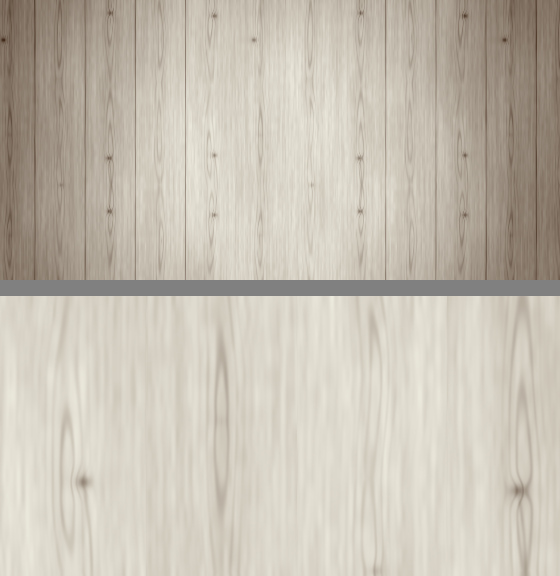
Top: the whole. Bottom: its middle third, enlarged.
This texture is drawn by a WebGL 1 fragment shader. Its source:

```glsl
precision highp float;
// Weathered pale wood planks with knots, repeating every five boards, under a brown vignette.

uniform vec2 u_resolution;

const vec3 LIGHT = vec3(0.845, 0.825, 0.775);
const vec3 DARK = vec3(0.44, 0.37, 0.31);
const float ASPECT = 2.0;          // canvas is 2 wide, 1 high
const float PLANK_WIDTH = 0.179;
const float FIRST_SEAM = 0.125;
const float PLANK_KINDS = 5.0;
const float SEAM_WIDTH = 0.0014;   // half width
const float SEAM_DEPTH = 0.62;
const float RING_SPACING = 0.0088;
const float EYE_STRETCH = 0.11;    // lower makes longer grain eyes
const float HEART_WIDTH = 0.017;   // reach of the strong rings
const float KNOT_SIZE = 0.0095;
const float GRAIN = 0.34;
const float VIGNETTE = 0.90;

float hash(vec2 p) {
  return fract(sin(dot(p, vec2(12.9898, 78.233))) * 43758.5);
}

float noise(vec2 p) {
  vec2 i = floor(p), f = fract(p);
  f = f * f * (3.0 - 2.0 * f);
  return mix(mix(hash(i), hash(i + vec2(1.0, 0.0)), f.x),
             mix(hash(i + vec2(0.0, 1.0)), hash(i + vec2(1.0, 1.0)), f.x), f.y);
}

// Depths of the three eyes below the top edge, their knot darkness and sideways shift
void plankFeatures(float kind, out vec3 eyes, out vec3 knots, out vec3 shift) {
  eyes = vec3(0.143, 0.482, 0.841);
  knots = vec3(0.9, 0.12, 0.12);
  shift = vec3(-0.023, 0.0, 0.0);
  if (kind > 3.5) {
    eyes = vec3(0.057, 0.555, 0.768);
    knots = vec3(0.9);
    shift = vec3(0.015);
  } else if (kind > 2.5) {
    eyes = vec3(0.13, 0.46, 0.86);
    knots = vec3(0.0);
    shift = vec3(0.0);
  } else if (kind > 1.5) {
    eyes = vec3(0.047, 0.565, 0.755);
    knots = vec3(0.75, 0.9, 0.9);
    shift = vec3(0.0, -0.005, -0.003);
  } else if (kind > 0.5) {
    eyes = vec3(0.12, 0.44, 0.661);
    knots = vec3(0.0, 0.0, 0.35);
    shift = vec3(0.0, 0.0, 0.005);
  }
}

// Darkening from rings, eyes and knots; u runs across the plank, depth runs down
float figure(float u, float depth, float kind) {
  vec3 eyes, knots, shift;
  plankFeatures(kind, eyes, knots, shift);
  float across = u - 0.010 * (noise(vec2(depth * 7.0, kind * 9.0)) - 0.5);
  float nearest = 1.0, bump = 0.0, stain = 0.0;
  for (int i = 0; i < 3; i++) {
    float below = depth - eyes[i];
    nearest = min(nearest, abs(below));
    vec2 d = vec2(u - shift[i], below * 1.15);
    float r2 = dot(d, d) / (KNOT_SIZE * KNOT_SIZE);
    bump += knots[i] * exp(-r2 * 0.3);
    stain += knots[i] * (0.55 * exp(-r2 * 1.5) + 0.14 * exp(-r2 * 0.25));
  }

  // Rings of a trunk cut almost along its length
  float cut = EYE_STRETCH * nearest;
  cut /= 1.0 + 12.0 * cut;
  float radius = length(vec2(across, cut)) + 0.010 * bump;
  radius += 0.005 * (noise(vec2(u * 40.0 + kind * 17.0, depth * 9.0)) - 0.5);
  float ring = pow(0.5 + 0.5 * cos(6.2832 * radius / RING_SPACING), 2.5);
  float heart = exp(-across * across / (HEART_WIDTH * HEART_WIDTH));
  float fading = 0.35 + 0.65 * noise(vec2(kind * 5.0 + u * 30.0, depth * 9.0));

  // Bowed dark strand joining the lower two knots
  float along = (depth - eyes.y) / (eyes.z - eyes.y);
  float bow = u - shift.y - 0.009 * sin(3.1416 * along);
  float strand = exp(-bow * bow / 0.000006) * step(0.8, knots.y)
               * smoothstep(0.0, 0.1, along) * smoothstep(1.0, 0.9, along);
  return ring * (0.02 + 0.30 * heart * fading) + 0.03 * heart + stain + 0.2 * strand;
}

// Straight fibres from broad streaks to fine pores, centred on zero
float fibres(vec2 q) {
  return 0.38 * noise(q * vec2(190.0, 9.0)) + 0.24 * noise(q * vec2(95.0, 3.0))
       + 0.26 * noise(q * vec2(210.0, 42.0)) + 0.12 * noise(q * vec2(26.0, 1.5)) - 0.5;
}

void main() {
  vec2 uv = gl_FragCoord.xy / u_resolution;
  vec2 p = vec2(uv.x * ASPECT, 1.0 - uv.y);

  // Plank layout
  float x = (p.x - FIRST_SEAM) / PLANK_WIDTH;
  float kind = mod(floor(x) + 1.0, PLANK_KINDS);
  float u = (fract(x) - 0.5) * PLANK_WIDTH;

  // Vignette, brightest just below the middle
  float reach = length((uv - vec2(0.49, 0.43)) * vec2(2.0, 0.9));
  float tone = 1.04 - VIGNETTE * smoothstep(0.22, 1.22, reach);

  // Bleached patches and small differences between boards
  tone += 0.12 * (noise(p * vec2(7.0, 4.0)) - 0.5);
  tone += 0.06 * (hash(vec2(kind, 3.0)) - 0.5);

  // Wood surface
  tone += GRAIN * fibres(vec2(u + kind * 1.7, p.y));
  tone -= figure(u, p.y, kind);

  // Seams, worn away around the bright middle
  float wobble = 0.0010 * (noise(vec2(p.y * 12.0, kind)) - 0.5);
  float gap = abs(PLANK_WIDTH * 0.5 - abs(u) + wobble * sign(u));
  float pixel = 1.0 / u_resolution.y;
  float worn = mix(0.04, 1.0, smoothstep(0.2, 0.33, abs(p.x - 1.0)));
  float seam = 1.0 - smoothstep(SEAM_WIDTH - pixel * 0.5, SEAM_WIDTH + pixel * 0.5, gap);
  tone -= worn * (SEAM_DEPTH * seam + 0.06 * exp(-gap / 0.005));

  gl_FragColor = vec4(clamp(mix(DARK, LIGHT, tone), 0.0, 1.0), 1.0);
}
```
